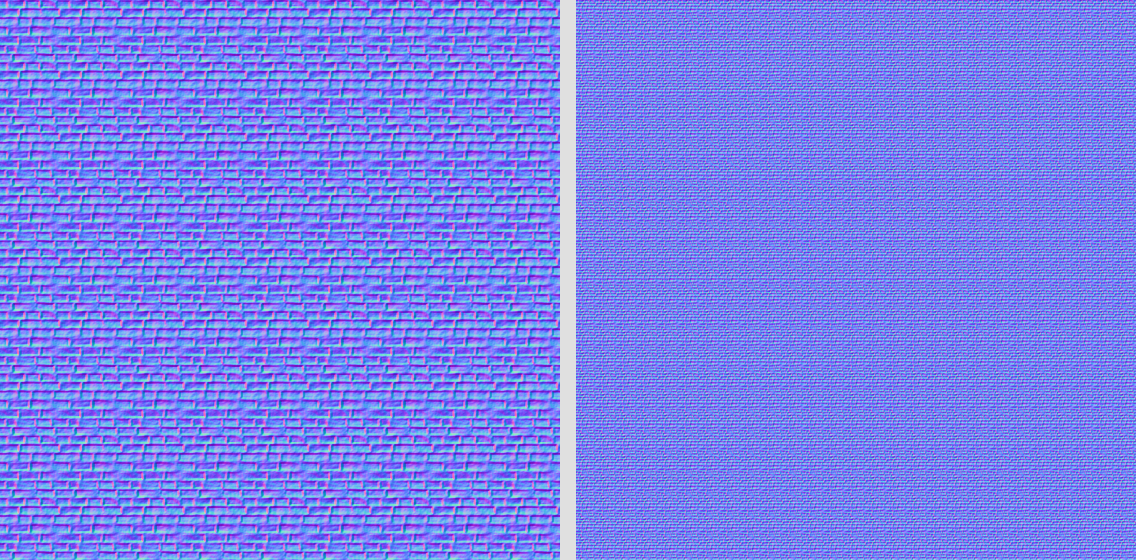
Left, the tile; right, the same tile 3 across and 3 down.
Give the GLSL for this texture map, as a three.js fragment shader.

```glsl
// Tangent-space normal map of a rough stone brick wall, nine tiles each way.
// Each tile has seven courses of uneven bricks; a height field of bevels,
// tilts and wrapping gradient noise is differenced to give the normals.
varying vec2 vUv;

const float TILES = 9.0;
const float COURSES = 7.0;
const float TAU = 6.2831853;

float hash(vec2 p) {
  vec3 q = fract(vec3(p.xyx) * vec3(0.1031, 0.1030, 0.0973));
  q += dot(q, q.yzx + 33.33);
  return fract((q.x + q.y) * q.z);
}

vec2 gradientAt(vec2 cell, vec2 period) {
  float angle = TAU * hash(mod(cell, period) + 3.7 * period.yx);
  return vec2(cos(angle), sin(angle));
}

// Gradient noise over the unit tile, wrapping after "period" cells.
float noise(vec2 p, vec2 period) {
  p *= period;
  vec2 i = floor(p);
  vec2 f = p - i;
  vec2 u = f * f * f * (f * (f * 6.0 - 15.0) + 10.0);
  vec2 e = vec2(0.0, 1.0);
  float a = dot(gradientAt(i, period), f);
  float b = dot(gradientAt(i + e.yx, period), f - e.yx);
  float c = dot(gradientAt(i + e.xy, period), f - e.xy);
  float d = dot(gradientAt(i + e.yy, period), f - e.yy);
  return mix(mix(a, b, u.x), mix(c, d, u.x), u.y);
}

// Offset of the upright joint to the left of a brick, in brick widths.
float jointOffset(float brick, float count, float course) {
  return 0.36 * hash(vec2(mod(brick, count) + 11.0, course * 5.0 + 2.0));
}

// Rounded rise from both ends of a span, given the distance to each end.
float bevel(float nearEnd, float farEnd, vec2 width) {
  return smoothstep(0.0, width.x, nearEnd) * smoothstep(0.0, width.y, farEnd);
}

float brickHeight(vec2 p) {
  // Course, with slightly uneven heights
  float y = p.y * COURSES + 0.07 * sin(TAU * p.y);
  float course = mod(floor(y), COURSES);
  float fy = fract(y);

  // Brick within the course
  float count = 3.0 + floor(1.5 * hash(vec2(course, 41.0)));
  float x = p.x * count + count * hash(vec2(course, 17.0));
  float brick = floor(x);
  brick -= step(x, brick + jointOffset(brick, count, course));
  float left = x - brick - jointOffset(brick, count, course);
  float right = brick + 1.0 + jointOffset(brick + 1.0, count, course) - x;
  vec2 id = vec2(mod(brick, count) + 23.0, course + 7.0);

  // Bevelled block with its own level, tilt and bulge
  float mask = bevel(left / count, right / count, vec2(0.046, 0.042))
             * bevel(fy / COURSES, (1.0 - fy) / COURSES, vec2(0.042, 0.034));
  vec2 tilt = vec2(hash(id), hash(id + 31.0)) - 0.5;
  float level = 0.015 + 0.010 * hash(id + 59.0);
  float bulge = 0.011 * 4.0 * fy * (1.0 - fy);
  float lean = 0.28 * tilt.x * (left - right) / count * 0.7
             + 0.60 * tilt.y * (fy - 0.5) / COURSES;
  return mask * (level + bulge + lean);
}

float wallHeight(vec2 p) {
  // Wandering joints, then broad dents and fine chipping
  vec2 wander = vec2(noise(p, vec2(5.0, 9.0)), noise(p, vec2(6.0, 5.0)));
  float height = brickHeight(p + vec2(0.012, 0.007) * wander);
  height += 0.028 * noise(p, vec2(8.0, 9.0));
  height += 0.009 * noise(p, vec2(17.0, 20.0));
  height += 0.0025 * noise(p, vec2(31.0, 37.0));
  return height;
}

// Rightward slopes redden; downward slopes turn green.
vec3 wallNormal(vec2 p, float reach) {
  vec2 e = vec2(reach, 0.0);
  float dx = wallHeight(p + e.xy) - wallHeight(p - e.xy);
  float dy = wallHeight(p + e.yx) - wallHeight(p - e.yx);
  vec2 slope = vec2(-dx, dy) / (2.0 * reach);
  return normalize(vec3(slope * vec2(1.1, 0.95) - vec2(0.07, 0.01), 1.0));
}

void main() {
  vec3 normal = wallNormal(vUv * TILES, 0.009);
  gl_FragColor = vec4(0.5 + 0.5 * normal, 1.0);
}
```
